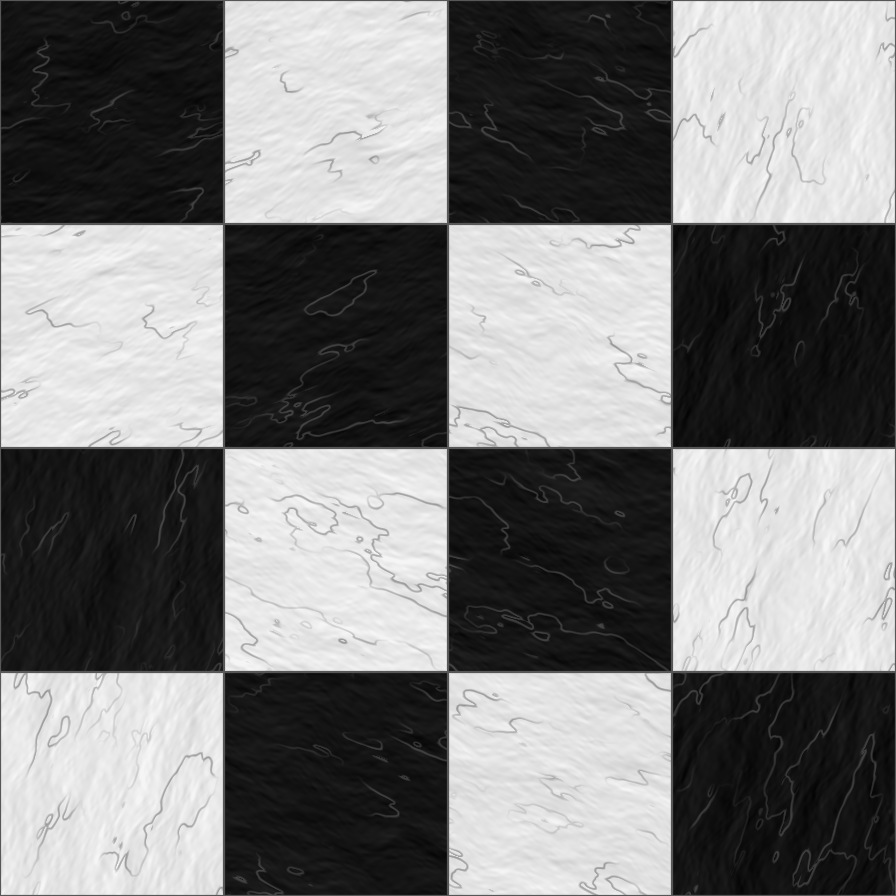
This pattern is drawn by a WebGL 1 fragment shader. Its source:

```glsl
precision highp float;

uniform vec2 u_resolution;

const float TILES = 4.0;             // tiles across and down
const float GROUT_WIDTH = 0.0027;    // in canvas units
const float GROUT_TONE = 0.34;
const float WHITE_TONE = 0.9;
const float BLACK_TONE = 0.075;
const float TONE_SPREAD = 0.02;      // brightness change between tiles
const float GRAIN_ANGLE = 0.38;      // radians from the tile side
const vec2 GRAIN_SCALE = vec2(4.0, 9.0);
const vec2 CRACK_SCALE = vec2(2.3, 6.0);
const vec2 LIGHT_STEP = vec2(0.004, 0.007);
const float CRACK_WIDTH = 0.009;     // in tile units
const float WHITE_RELIEF = 0.36;
const float BLACK_RELIEF = 0.24;
const float WHITE_CRACK = -0.26;
const float BLACK_CRACK = 0.17;

float hash(vec2 p) {
  vec3 q = fract(vec3(p.xyx) * 0.1031);
  q += dot(q, q.yzx + 33.33);
  return fract((q.x + q.y) * q.z);
}

float noise(vec2 p) {
  vec2 i = floor(p);
  vec2 f = fract(p);
  f = f * f * (3.0 - 2.0 * f);
  return mix(mix(hash(i), hash(i + vec2(1.0, 0.0)), f.x),
             mix(hash(i + vec2(0.0, 1.0)), hash(i + vec2(1.0, 1.0)), f.x), f.y);
}

float fbm(vec2 p) {
  float sum = 0.0;
  float weight = 0.46;
  for (int i = 0; i < 4; i++) {
    sum += weight * noise(p);
    p = p * 2.03 + vec2(17.3, 9.7);
    weight *= 0.6;
  }
  return sum;
}

// Turn and mirror the stone from tile to tile, then align x with its grain
vec2 grainSpace(vec2 local, vec2 cell) {
  bool steep = cell.x > 2.5 || (cell.x < 0.5 && cell.y < 1.5);
  bool rising = steep || (cell.x < 1.5 && cell.y > 1.5);
  vec2 p = steep ? local.yx : local;
  if (!rising) p.y = -p.y;
  float c = cos(GRAIN_ANGLE);
  float s = sin(GRAIN_ANGLE);
  return vec2(c * p.x + s * p.y, c * p.y - s * p.x);
}

float slateHeight(vec2 p, vec2 seed) {
  vec2 warp = vec2(0.0, 0.07 * noise(p * 5.0 + seed));
  return fbm((p + warp) * GRAIN_SCALE + seed);
}

float crackField(vec2 p, vec2 seed) {
  return fbm(p * CRACK_SCALE + seed + 41.0) - 0.5;
}

// Thin contour lines, broken up into short stretches
float cracks(vec2 p, vec2 seed) {
  const float H = 0.004;
  float field = crackField(p, seed);
  vec2 slope = vec2(crackField(p + vec2(H, 0.0), seed) - field,
                    crackField(p + vec2(0.0, H), seed) - field) / H;
  float dist = abs(field) / max(length(slope), 0.4);
  float line = 1.0 - smoothstep(0.0, CRACK_WIDTH, dist);
  float patches = smoothstep(0.38, 0.75, noise(p * vec2(4.0, 6.0) + seed + 83.0));
  return line * patches;
}

void main() {
  vec2 grid = gl_FragCoord.xy / u_resolution * TILES;
  vec2 cell = mod(floor(grid), TILES);
  vec2 local = fract(grid);
  float white = 1.0 - mod(cell.x + cell.y, 2.0);

  // Slate surface
  vec2 seed = floor(60.0 * vec2(hash(cell + 3.0), hash(cell + 27.0))) + 100.0;
  vec2 p = grainSpace(local - 0.5, cell);
  float relief = slateHeight(p + LIGHT_STEP, seed) - slateHeight(p - LIGHT_STEP, seed);
  float clouds = noise(p * vec2(3.0, 5.0) + seed + 59.0) - 0.5;
  float tone = mix(BLACK_TONE, WHITE_TONE, white);
  tone += TONE_SPREAD * (hash(cell + 11.0) - 0.5) + 0.025 * clouds;
  tone += relief * mix(BLACK_RELIEF, WHITE_RELIEF, white);
  tone += cracks(p, seed) * mix(BLACK_CRACK, WHITE_CRACK, white);
  tone = clamp(tone, 0.015, 0.96);

  // Grout centred on the tile borders
  vec2 border = min(local, 1.0 - local) / TILES;
  vec2 soften = 0.5 / u_resolution;
  vec2 joint = 1.0 - smoothstep(0.5 * GROUT_WIDTH - soften,
                                0.5 * GROUT_WIDTH + soften, border);
  tone = mix(tone, GROUT_TONE, max(joint.x, joint.y));

  gl_FragColor = vec4(vec3(tone), 1.0);
}
```
